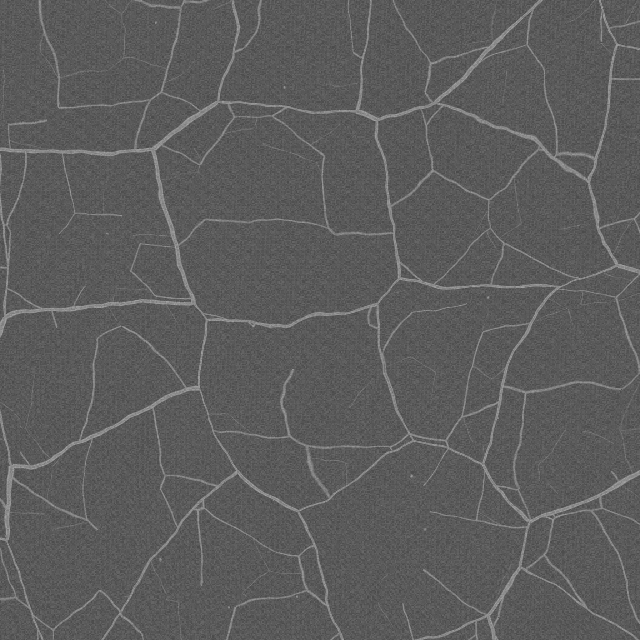
Give the GLSL for this texture, as a Shadertoy shader.

```glsl
float hash(vec2 p) {
    return fract(sin(dot(p, vec2(127.1, 311.7))) * 43758.5453);
}

vec2 hash2(vec2 p) {
    return vec2(hash(p), hash(p + 41.3));
}

float noise(vec2 p) {
    vec2 i = floor(p), f = fract(p);
    f = f * f * (3.0 - 2.0 * f);
    return mix(mix(hash(i), hash(i + vec2(1, 0)), f.x),
               mix(hash(i + vec2(0, 1)), hash(i + vec2(1, 1)), f.x), f.y);
}

vec2 warp(vec2 p) {
    return vec2(noise(p), noise(p + 17.7)) - 0.5;
}

vec2 seedPoint(vec2 cell) {
    return cell + 0.08 + 0.84 * hash2(cell);
}

// Voronoi border: x = distance, y = random value of the border, zw = cell
vec4 cracks(vec2 p) {
    vec2 base = floor(p), home = base, toHome = vec2(0);
    float nearest = 9.0;
    for (int j = -1; j <= 1; j++)
    for (int i = -1; i <= 1; i++) {
        vec2 cell = base + vec2(i, j);
        vec2 r = seedPoint(cell) - p;
        if (dot(r, r) < nearest) {
            nearest = dot(r, r);
            home = cell;
            toHome = r;
        }
    }
    float border = 9.0, id = 0.0;
    for (int j = -2; j <= 2; j++)
    for (int i = -2; i <= 2; i++) {
        if (i == 0 && j == 0) continue;
        vec2 cell = home + vec2(i, j);
        vec2 r = seedPoint(cell) - p;
        float d = dot(0.5 * (r + toHome), normalize(r - toHome));
        if (d < border) {
            border = d;
            id = hash(home + cell + 3.7);
        }
    }
    return vec4(border, id, home);
}

float stroke(float d, float halfWidth, float pixel) {
    return 1.0 - smoothstep(halfWidth - 0.6 * pixel, halfWidth + 0.8 * pixel, d);
}

void mainImage(out vec4 fragColor, in vec2 fragCoord) {
    vec2 uv = fragCoord / iResolution.y;
    float pixel = 1.0 / iResolution.y;

    // Bent and slightly ragged crack paths
    vec2 p = uv + 0.075 * warp(uv * 5.0) + 0.012 * warp(uv * 19.0)
           + 0.0035 * warp(uv * 65.0);

    // Wide cracks split the ground into plates
    vec4 plate = cracks(p * 3.7 + 5.0);
    float wideDist = plate.x / 3.7;
    float wideHalf = mix(0.0013, 0.0037, plate.y * plate.y)
                   * (0.8 + 0.4 * noise(uv * 24.0));
    float wide = stroke(wideDist, wideHalf, pixel);

    // Narrow cracks subdivide each plate on their own
    vec2 q = p + 0.04 * warp(uv * 7.0 + 31.0);
    vec4 shard = cracks(q * 6.6 + floor(20.0 * hash2(plate.zw)) + hash2(plate.zw + 9.0));
    float narrow = stroke(shard.x / 6.6, mix(0.0008, 0.0015, fract(shard.y * 7.0)), pixel)
                 * step(0.25, shard.y) * (0.75 + 0.25 * noise(uv * 30.0));

    // Faint hairlines that fade out along their length
    vec4 hair = cracks(q * 8.5 + floor(30.0 * hash2(shard.zw)) + 0.4);
    float hairline = stroke(hair.x / 8.5, 0.0004, pixel) * step(0.5, hair.y)
                   * smoothstep(0.35, 0.65, noise(uv * 9.0 + 8.0))
                   * (0.35 + 0.5 * noise(uv * 90.0));

    // Sparse bright specks
    vec2 speckCell = floor(uv * 10.0);
    vec2 speckPos = (speckCell + 0.2 + 0.6 * hash2(speckCell + 2.0)) / 10.0;
    float speck = stroke(length(uv - speckPos + 0.003 * warp(uv * 200.0)), 0.0017, pixel)
                * step(0.92, hash(speckCell + 6.0));

    // Fine grain over ground and crack filling
    vec2 grainCell = floor(uv * 512.0);
    float grain = hash(grainCell) + hash(grainCell + 71.9) - 1.0;
    float ground = 0.352 + 0.006 * (noise(uv * 6.0) - 0.5) + 0.062 * grain;
    float rim = smoothstep(0.2, 0.9, wideDist / wideHalf);
    float filling = mix(0.54, 0.60, rim) + 0.07 * grain;

    float crack = max(max(wide, narrow * 0.85), max(hairline * 0.75, speck * 0.8));
    fragColor = vec4(vec3(mix(ground, filling, crack)), 1.0);
}
```
